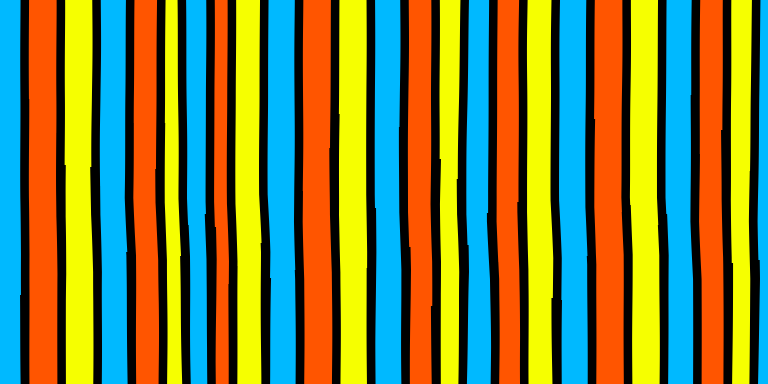
Reproduce this pattern procedurally as a Shadertoy shader.

```glsl
// Hand-cut vertical stripes in blue, orange and yellow, parted by slightly wavering black lines.
#define LINE_COUNT 24
#define PITCH 0.04217       // mean line spacing, in canvas widths
#define LINE_WIDTH 0.0111
#define SWAY 0.00716        // slow widening and narrowing of the bands
#define SQUEEZE 0.0112      // loss of width in the two pinched bands
#define BOW 0.0042          // sideways bend of a line
#define LEAN 0.0045         // tilt of every ninth line
#define NOTCH 0.0018        // small step cut into an edge
#define BLUE vec3(0.0, 0.725, 1.0)
#define ORANGE vec3(1.0, 0.333, 0.0)
#define YELLOW vec3(0.965, 1.0, 0.0)
#define BLACK vec3(0.0)

float hash(float n) {
    return fract(sin(n * 12.99 + 4.1) * 4375.85);
}

// One-dimensional gradient noise, roughly -0.5 to 0.5
float gradientNoise(float t, float seed) {
    float cell = floor(t), f = t - cell;
    float a = (hash(cell + seed) * 2.0 - 1.0) * f;
    float b = (hash(cell + 1.0 + seed) * 2.0 - 1.0) * (f - 1.0);
    return mix(a, b, f * f * (3.0 - 2.0 * f));
}

// Upright position of a line: even pitch, a nine-line sway, two pinches at the left
float lineBase(float i) {
    float k = i - 13.0;
    return 0.5195 + PITCH * k + SWAY * cos(6.28319 * k / 9.0)
         + SQUEEZE * (step(i, 7.0) + step(i, 5.0));
}

// Sideways drift of a line: sags left, then kinks back right near the foot
float lineDrift(float i, float y) {
    float knee = 0.31 + 0.08 * (hash(i * 3.7) - 0.5);
    float sag = -0.4 * min((1.0 - y) * 2.0, 1.0);
    float kink = 1.0 - clamp((y - knee) / 0.15, 0.0, 1.0);
    float drift = BOW * (0.2 + 0.7 * hash(i * 1.3)) * (sag + kink);
    if (mod(i, 9.0) == 6.0) drift += (i < 9.0 ? LEAN : -LEAN) * (1.0 - y);
    return drift + 0.0016 * gradientNoise(y * 4.0, i * 17.0);
}

// Step that opens at a random height and tapers away below it
float edgeNotch(float seed, float y) {
    float below = 0.2 + 0.6 * hash(seed) - y;
    return below < 0.0 ? 0.0 : NOTCH * hash(seed + 0.5) * max(1.0 - below / 0.35, 0.0);
}

void mainImage(out vec4 fragColor, in vec2 fragCoord) {
    vec2 p = fragCoord / iResolution.xy;
    float pixel = 1.0 / iResolution.x;
    float ink = 0.0, band = 0.0;

    // Lay down the lines and count those passed on the way to this point
    for (int n = 1; n <= LINE_COUNT; n++) {
        float i = float(n);
        float offset = p.x - lineBase(i) - lineDrift(i, p.y);
        float side = offset < 0.0 ? 0.0 : 1.0;
        float halfWidth = 0.5 * LINE_WIDTH + edgeNotch(i * 2.0 + side, p.y);
        ink = max(ink, clamp(0.5 + (halfWidth - abs(offset)) / pixel, 0.0, 1.0));
        band += side;
    }

    // Cycle the three fills from left to right
    float hue = mod(band, 3.0);
    vec3 fill = hue < 0.5 ? BLUE : hue < 1.5 ? ORANGE : YELLOW;
    fragColor = vec4(mix(fill, BLACK, ink), 1.0);
}
```
